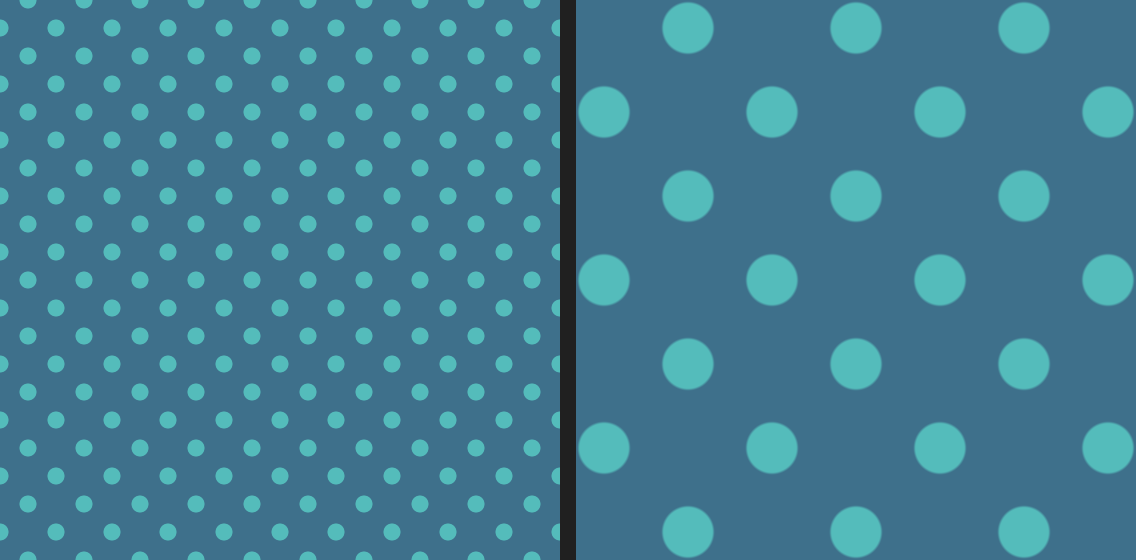
Left: the whole. Right: its middle third, enlarged.
Reproduce this pattern procedurally as a three.js fragment shader.

```glsl
// Staggered polka dots: flat teal discs on a slate blue ground.
// Two square lattices, offset by half a cell, are each folded into one cell
// with fract, and the distance to the nearest dot centre gives the disc.

varying vec2 vUv;

const float REPEATS = 10.0;      // cells across and down
const float DOT_RADIUS = 0.152;  // in cells
const float EDGE_WIDTH = 0.002;  // edge blend, in canvas widths

const vec3 GROUND_COLOR = vec3(0.243, 0.439, 0.545);
const vec3 DOT_COLOR = vec3(0.329, 0.737, 0.733);

// Distance from p to the nearest point of a unit lattice through centre
float latticeDistance(vec2 p, vec2 centre) {
  return length(fract(p - centre + 0.5) - 0.5);
}

// Coverage of a disc, softened over the given edge width
float discMask(float distance, float radius, float edge) {
  return 1.0 - smoothstep(radius - 0.5 * edge, radius + 0.5 * edge, distance);
}

void main() {
  vec2 cell = vUv * REPEATS;

  // Dots sit at the midpoints of the cell sides
  float nearest = min(latticeDistance(cell, vec2(0.5, 0.0)),
                      latticeDistance(cell, vec2(0.0, 0.5)));

  float dots = discMask(nearest, DOT_RADIUS, EDGE_WIDTH * REPEATS);
  gl_FragColor = vec4(mix(GROUND_COLOR, DOT_COLOR, dots), 1.0);
}
```
